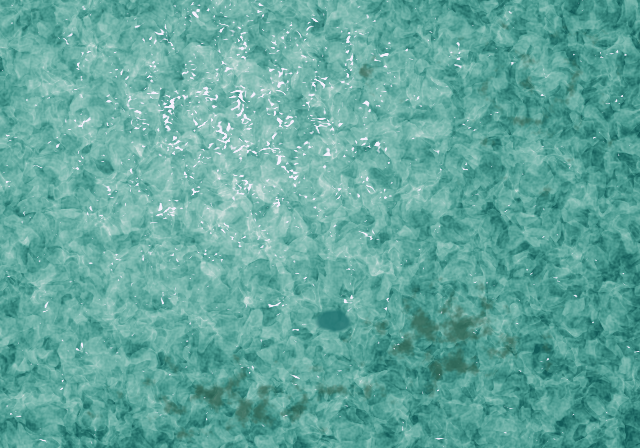
Reproduce this texture procedurally as a Shadertoy shader.

```glsl
// Sunlit shallow turquoise water over a pale sandy bed, seen from above.
// Warped soft Voronoi facets and ridged gradient noise give a tone that
// indexes a colour ramp; weed patches and sun glints are laid on top.

const vec3 WEED = vec3(0.19, 0.38, 0.31);
const vec3 SHADOW = vec3(0.13, 0.46, 0.45);
const vec3 GLINT = vec3(0.96, 0.94, 0.99);
const vec3 WATER[7] = vec3[7](
    vec3(0.07, 0.36, 0.35), vec3(0.17, 0.48, 0.45), vec3(0.28, 0.60, 0.56),
    vec3(0.40, 0.68, 0.64), vec3(0.50, 0.74, 0.70), vec3(0.61, 0.79, 0.76),
    vec3(0.78, 0.87, 0.85));

vec2 hash2(vec2 p) {
    vec3 q = fract(p.xyx * vec3(0.1031, 0.1030, 0.0973));
    q += dot(q, q.yzx + 33.33);
    return fract((q.xx + q.yz) * q.zy);
}

vec2 direction(vec2 cell) {
    float angle = 6.28318 * hash2(cell).x;
    return vec2(cos(angle), sin(angle));
}

// Gradient noise, roughly -1 to 1
float noise(vec2 p) {
    vec2 i = floor(p), f = p - i;
    vec2 u = f * f * f * (f * (f * 6.0 - 15.0) + 10.0);
    vec2 e = vec2(1.0, 0.0);
    float a = dot(direction(i), f);
    float b = dot(direction(i + e.xy), f - e.xy);
    float c = dot(direction(i + e.yx), f - e.yx);
    float d = dot(direction(i + e.xx), f - e.xx);
    return 1.4 * mix(mix(a, b, u.x), mix(c, d, u.x), u.y);
}

float fbm(vec2 p) {
    float sum = 0.0, gain = 0.6;
    for (int k = 0; k < 4; k++) {
        sum += gain * noise(p);
        p = mat2(1.6, 1.2, -1.2, 1.6) * p + 7.3;
        gain *= 0.55;
    }
    return sum;
}

vec2 warp(vec2 p, float frequency, float amount) {
    vec2 q = p * frequency;
    return p + amount * vec2(noise(q + 3.7), noise(q + 41.2));
}

// Soft Voronoi: each cell is a tilted plane of random tone
float facets(vec2 p, float sharpness) {
    vec2 i = floor(p), f = p - i;
    float sum = 0.0, total = 0.0;
    for (int y = -1; y <= 1; y++)
    for (int x = -1; x <= 1; x++) {
        vec2 cell = vec2(float(x), float(y));
        vec2 r = cell + hash2(i + cell) - f;
        float weight = exp(-sharpness * length(r));
        float tone = 2.0 * hash2(i + cell + 57.0).y - 1.0;
        sum += weight * (tone + 0.9 * dot(r, direction(i + cell + 19.0)));
        total += weight;
    }
    return sum / total;
}

// Thin bright lines along the zero crossings of noise
float ridge(vec2 p, float power) {
    return pow(max(1.0 - abs(noise(p)), 0.0), power);
}

float spot(vec2 p, vec2 centre, vec2 radius) {
    vec2 d = (p - centre) / radius;
    return exp(-dot(d, d));
}

vec3 waterColour(float tone) {
    float t = clamp(tone + 1.0, 0.0, 5.999);
    int k = int(t);
    return mix(WATER[k], WATER[k + 1], fract(t));
}

float waterTone(vec2 p) {
    vec2 q = warp(warp(p, 13.0, 0.016), 40.0, 0.007);
    float light = spot(p, vec2(0.50, 0.62), vec2(0.80, 0.65));
    float tone = 1.62 + 2.2 * (light - 0.6);
    tone += 0.85 * facets(q * 29.0, 26.0) + 0.75 * facets(q * 58.0 + 9.0, 22.0);
    // Ripples, from broad swell down to fine grain
    tone += 0.50 * fbm(p * 8.0) + 0.45 * noise(q * 68.0);
    tone += 0.65 * noise(q * 118.0) + 0.50 * noise(p * 175.0);
    // Caustic wisps fade in and out along their length
    float wisp = smoothstep(-0.3, 0.6, noise(p * 13.0 + 5.0));
    tone += wisp * (1.1 * ridge(q * 19.0, 11.0) + 1.1 * ridge(q * 42.0 + 2.0, 8.0));
    return tone;
}

float weedMask(vec2 p) {
    float zone = spot(p, vec2(1.00, 0.25), vec2(0.24, 0.13))
        + 0.9 * spot(p, vec2(0.52, 0.10), vec2(0.32, 0.10))
        + 0.6 * spot(p, vec2(1.20, 0.78), vec2(0.28, 0.25))
        + 1.2 * spot(p, vec2(0.82, 0.84), vec2(0.03));
    return smoothstep(0.70, 1.30, zone + 1.1 * fbm(p * 20.0 + 30.0));
}

float glintMask(vec2 p, float region) {
    vec2 q = warp(p, 30.0, 0.009);
    float speck = noise(q * vec2(105.0, 135.0) + 13.0);
    float cluster = noise(q * vec2(25.0, 20.0) + 71.0);
    return smoothstep(0.66, 0.96, 0.75 * speck + 0.6 * cluster + 0.45 * region);
}

void mainImage(out vec4 fragColor, in vec2 fragCoord) {
    vec2 p = fragCoord / iResolution.y;
    float sun = spot(p, vec2(0.53, 0.74), vec2(0.37, 0.35));
    vec3 colour = waterColour(waterTone(p));
    colour = mix(colour, WEED, 0.72 * weedMask(p));
    float shade = spot(warp(p, 25.0, 0.008), vec2(0.745, 0.283), vec2(0.036, 0.026));
    colour = mix(colour, SHADOW, smoothstep(0.25, 0.55, shade) * 0.85);
    colour = mix(colour, GLINT, 0.04 * sun);
    colour = mix(colour, GLINT, glintMask(p, sun));
    fragColor = vec4(colour, 1.0);
}
```
